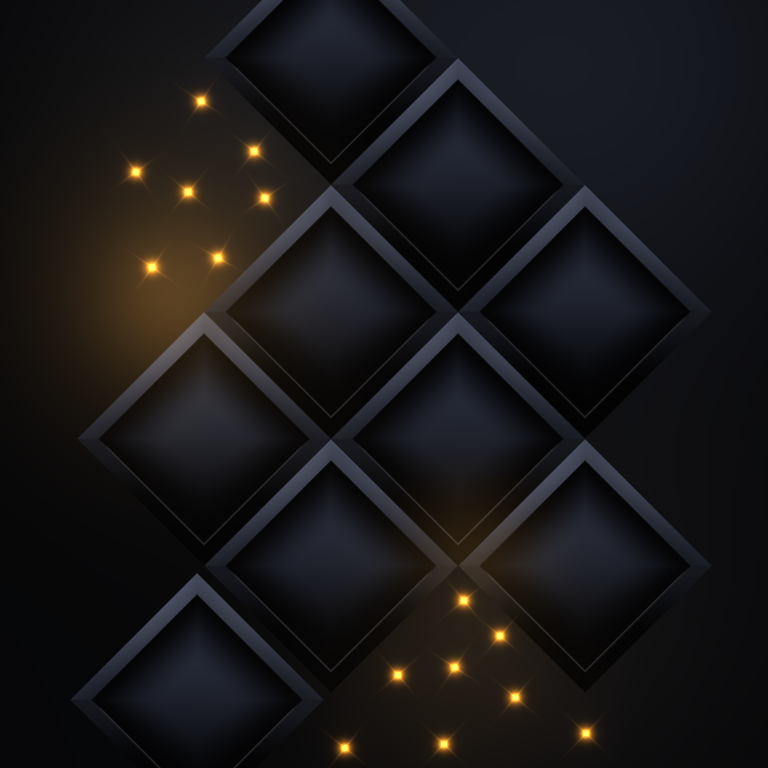
Write a Shadertoy shader that draws this background.

```glsl
// Dark bevelled diamond panels on a charcoal wall, with amber glows and golden sparks.

const float HALF = 0.1654;                   // half diagonal of a panel
const vec2 LATTICE = vec2(0.431, 0.594);     // centre of panel (0, 0)
const float OPENING = 0.83;                  // inner edge of the rim, relative to HALF
const vec3 SLATE = vec3(0.27, 0.29, 0.36);
const vec3 STEEL = vec3(0.11, 0.12, 0.155);
const vec3 INK = vec3(0.012, 0.012, 0.016);
const vec3 FACE = vec3(0.125, 0.142, 0.190);
const vec3 AMBER = vec3(0.62, 0.42, 0.16);

// First and last panel of each lattice row
const vec2 ROWS[4] = vec2[4](vec2(1, 1), vec2(-1, 1), vec2(-2, 1), vec2(0, 0));

// Spark anchors: one group at the upper left, one at the lower right
const vec2 SPARKS[15] = vec2[15](
    vec2(.262, .868), vec2(.331, .803), vec2(.177, .776), vec2(.245, .750),
    vec2(.345, .742), vec2(.284, .664), vec2(.198, .652),
    vec2(.604, .218), vec2(.651, .172), vec2(.592, .131), vec2(.518, .121),
    vec2(.671, .092), vec2(.449, .026), vec2(.578, .031), vec2(.763, .045));

float glow(vec2 p, vec2 centre, float radius) {
    vec2 q = (p - centre) / radius;
    return exp(-dot(q, q));
}

float hash(vec2 p) {
    return fract(sin(dot(p, vec2(127.1, 311.7))) * 4375.85);
}

// Charcoal wall with cool light at the upper right
vec3 wall(vec2 p) {
    vec3 color = vec3(0.024, 0.025, 0.031);
    color += vec3(0.070, 0.080, 0.105) * glow(p, vec2(0.76, 0.92), 0.36);
    color += vec3(0.040, 0.041, 0.046) * glow(p, vec2(0.30, 0.92), 0.28);
    color += vec3(0.038, 0.036, 0.038) * glow(p, vec2(0.72, 0.25), 0.32);
    return color;
}

// Amber light; veil is its strength over the panels
vec3 amberLight(vec2 p, float veil) {
    float left = 0.25 * glow(p, vec2(0.225, 0.61), 0.10)
               + 0.26 * glow(p, vec2(0.235, 0.625), 0.20);
    float low = 0.13 * glow(p, vec2(0.60, 0.15), 0.17);
    float seam = 0.22 * glow(p, vec2(0.615, 0.285), 0.085);
    return AMBER * ((left + low) * mix(1.0, 0.55, veil) + seam * mix(0.3, 1.0, veil));
}

// Recessed face; q is the panel position and d its diamond distance
vec3 recess(vec2 q, float d) {
    float inset = 1.0 - smoothstep(0.28, 0.86, d);
    float fall = smoothstep(-0.80, 0.35, q.y);
    return INK + FACE * inset * fall;
}

// Bright upper bevel and dark lower bevel
vec3 rim(vec2 q, float d, float soft) {
    float across = clamp((d - OPENING) / (1.0 - OPENING), 0.0, 1.0);
    vec3 upper = mix(STEEL, SLATE, smoothstep(-0.1, 0.8, q.y));
    upper *= mix(0.86, 1.06, across) * mix(1.0, 0.88, smoothstep(-0.1, 0.1, q.x));
    vec3 lower = mix(STEEL * 0.75, INK, smoothstep(0.0, 0.55, -q.y));
    return mix(lower, upper, smoothstep(-soft, soft, q.y));
}

vec3 panel(vec2 q, float d, float soft) {
    vec3 color = mix(recess(q, d), rim(q, d, soft), smoothstep(-soft, soft, d - OPENING));
    // Fine line along the lower lip
    float lip = 1.0 - smoothstep(0.004, 0.006 + soft, abs(d - OPENING));
    lip *= smoothstep(0.02, 0.10, -q.y);
    return mix(color, vec3(0.19, 0.19, 0.21), lip * 0.65);
}

// Hot core, warm halo and thin crossed rays
vec3 spark(vec2 p, float turn) {
    float r = length(p);
    float c = cos(turn), s = sin(turn);
    vec2 q = abs(mat2(c, s, -s, c) * p);
    float rays = exp(-q.x / 0.0012 - q.y / 0.012) + exp(-q.y / 0.0012 - q.x / 0.012);
    vec3 color = vec3(1.0, 0.78, 0.32) * exp(-r * r / 0.000020);
    color += vec3(0.75, 0.42, 0.05) * exp(-r * r / 0.000095);
    return color + vec3(0.55, 0.34, 0.08) * rays + AMBER * 0.14 * exp(-r / 0.014);
}

void mainImage(out vec4 fragColor, in vec2 fragCoord) {
    vec2 p = fragCoord / iResolution.xy;
    float soft = 1.4 / (iResolution.y * HALF);
    vec3 color = wall(p) + amberLight(p, 0.0);

    // Panels on the diagonal lattice
    for (int row = 0; row < 4; row++) {
        float u = float(row) - 1.0;
        for (float v = ROWS[row].x; v <= ROWS[row].y; v++) {
            vec2 centre = LATTICE + HALF * vec2(u + v, v - u);
            if (v < -1.5) centre -= 0.009;   // the lowest panel stands slightly apart
            vec2 q = (p - centre) / HALF;
            float d = abs(q.x) + abs(q.y);
            float cover = 1.0 - smoothstep(1.0 - soft, 1.0 + soft * 0.5, d);
            color = mix(color, panel(q, d, soft) + amberLight(p, 1.0), cover);
        }
    }

    // Sparks
    for (int i = 0; i < 15; i++) {
        color += spark(p - SPARKS[i], 0.5 + 0.5 * hash(SPARKS[i]));
    }

    fragColor = vec4(min(color, 1.0), 1.0);
}
```
